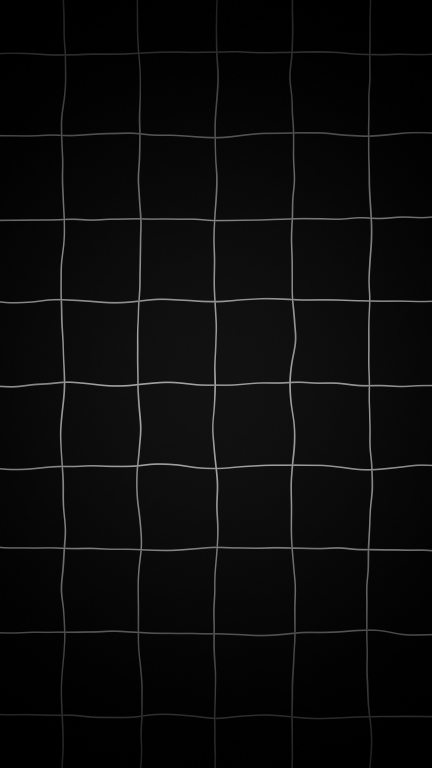
Give the GLSL for this pattern, as a WebGL 2 fragment shader.

```glsl
#version 300 es
precision highp float;

uniform vec2 u_resolution;
out vec4 fragColor;

float hash(vec2 p) {
    p = fract(p * vec2(0.1731, 0.3197) + 0.13);
    p += dot(p, p.yx + 27.31);
    return fract((p.x + p.y) * p.x * 43.7);
}

// Smooth signed noise along a line; each seed gives a separate line
float wander(float t, float seed) {
    float cell = floor(t);
    float f = t - cell;
    f = f * f * (3.0 - 2.0 * f);
    return mix(hash(vec2(cell, seed)), hash(vec2(cell + 1.0, seed)), f) * 2.0 - 1.0;
}

// Coverage of the nearest hand-drawn line in a family of parallels
float wobblyLine(float across, float along, float spacing, float seed, float pixel) {
    float index = round(across / spacing);
    float id = index + seed;
    float bend = 0.0065 * wander(along * 8.5 + 40.0, id)
               + 0.0013 * wander(along * 21.0 + 90.0, id + 7.3);
    float halfWidth = 0.0018 + 0.0002 * wander(along * 13.0 + 60.0, id + 3.7);
    float dist = abs(across - index * spacing - bend);
    float tone = 0.95 + 0.07 * wander(along * 10.0 + 70.0, id + 5.1);
    return tone * clamp((halfWidth - dist) / pixel + 0.5, 0.0, 1.0);
}

void main() {
    // Centred coordinates, one unit per canvas width
    vec2 p = (gl_FragCoord.xy - 0.5 * u_resolution) / u_resolution.x;
    float pixel = 1.0 / u_resolution.x;

    // Dark backdrop with a soft central glow
    float radius = length(p * vec2(1.1, 1.0));
    float backdrop = 0.068 * (1.0 - smoothstep(0.0, 0.95, radius));

    // Five columns and nine rows of lines
    float columns = wobblyLine(p.x, p.y, 0.1775, 20.0, pixel);
    float rows = wobblyLine(p.y, p.x, 0.192, 50.0, pixel);
    float grid = max(columns, rows);

    // Lines fade towards the top and bottom, a little towards the sides
    float fade = 1.0 - 0.8 * smoothstep(0.1, 0.95, abs(p.y));
    fade *= 1.0 - 0.7 * p.x * p.x;
    float lineTone = 0.65 * fade;

    // Fine dither keeps the dark gradient free of bands
    float grain = (hash(gl_FragCoord.xy) - 0.5) / 255.0;
    fragColor = vec4(vec3(mix(backdrop, lineTone, grid) + grain), 1.0);
}
```
